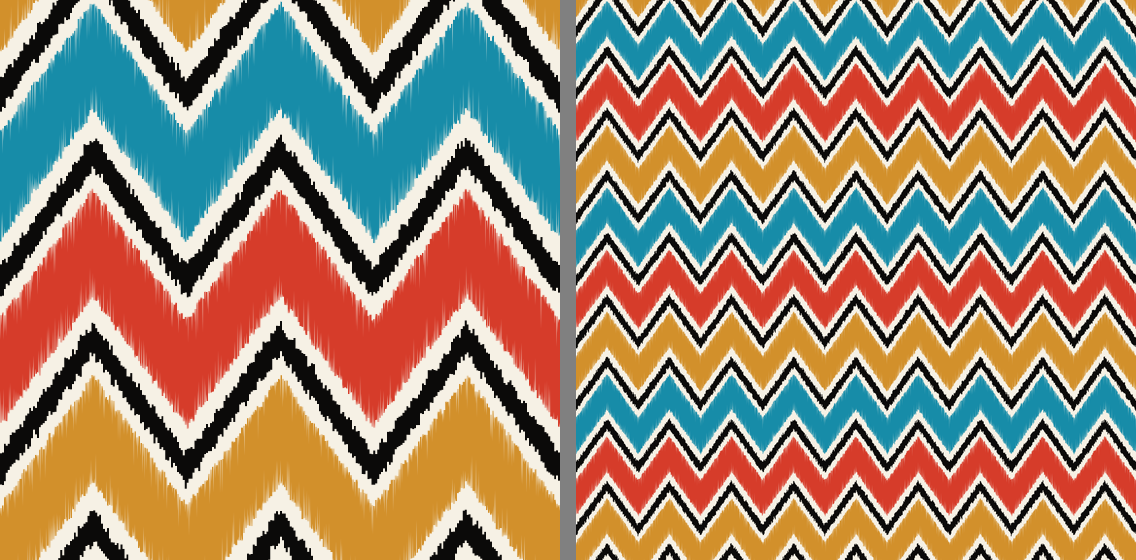
Left, the tile; right, the same tile 3 across and 3 down.
A three.js fragment shader for this pattern:

```glsl
#define ZIGZAGS 3.0
#define BANDS 3.0
#define AMPLITUDE 0.234
#define THREADS 288.0
#define RAGGED 0.034
#define STREAK_LENGTH 0.18
#define STREAK_OPACITY 0.6
#define CREAM vec3(0.965, 0.945, 0.898)
#define BLACK vec3(0.045, 0.04, 0.035)
#define BLUE vec3(0.09, 0.55, 0.66)
#define RED vec3(0.84, 0.235, 0.165)
#define GOLD vec3(0.825, 0.565, 0.17)

varying vec2 vUv;

float hash(float index, float seed) {
  return fract(sin(index * 12.9898 + seed * 78.233) * 43758.55);
}

// One-dimensional gradient noise that wraps after a whole number of cells
float gradientNoise(float x, float period, float seed) {
  float cell = floor(x);
  float f = x - cell;
  float left = hash(mod(cell, period), seed) * 2.0 - 1.0;
  float right = hash(mod(cell + 1.0, period), seed) * 2.0 - 1.0;
  return mix(left * f, right * (f - 1.0), f * f * (3.0 - 2.0 * f));
}

// Uneven end of a dyed thread
float fray(float thread, float seed) {
  float wave = gradientNoise((thread + 0.5) * 0.375, THREADS * 0.375, seed);
  return RAGGED * (wave + hash(thread, seed + 0.37) - 0.5);
}

// Pale hairline that fades with depth into the colour
float streak(float depth, float strand, float seed) {
  float reach = STREAK_LENGTH * pow(hash(strand, seed + 0.61), 3.0);
  return STREAK_OPACITY * clamp(1.0 - depth / (reach + 0.002), 0.0, 1.0);
}

float span(float v, float low, float high, float blur) {
  return clamp((v - low) / blur + 0.5, 0.0, 1.0)
       * clamp((high - v) / blur + 0.5, 0.0, 1.0);
}

vec3 ikat(vec2 p, float blur) {
  // Threads step along the zigzag
  float column = floor(p.x * THREADS);
  float thread = mod(column, THREADS);
  float strand = mod(floor(p.x * THREADS * 2.0), THREADS * 2.0);
  float zigzag = abs(fract((column + 0.5) / THREADS * ZIGZAGS) - 0.5) * 2.0;

  // Each band runs downward from the middle of a cream gap
  float down = (0.996 - p.y - AMPLITUDE * zigzag) * BANDS + 0.055;
  float band = mod(floor(down), BANDS);
  float v = fract(down);
  float seed = band * 4.0 + 1.0;

  // Wide coloured stripe with streaked edges
  float top = 0.055 + fray(thread, seed);
  float bottom = 0.63 + fray(thread, seed + 1.0);
  vec3 dye = band < 0.5 ? BLUE : (band < 1.5 ? RED : GOLD);
  float pale = max(streak(v - top, strand, seed),
                   streak(bottom - v, strand, seed + 1.0));
  vec3 color = mix(CREAM, mix(dye, CREAM, pale), span(v, top, bottom, blur));

  // Narrow black stripe
  float blackTop = 0.775 + 1.3 * fray(thread, seed + 2.0);
  float blackBottom = 0.937 + 1.3 * fray(thread, seed + 3.0);
  return mix(color, BLACK, span(v, blackTop, blackBottom, blur));
}

void main() {
  vec2 pixel = fwidth(vUv);
  float blur = max(pixel.y * BANDS, 0.0001);

  // Average across the pixel to smooth the thread sides
  vec3 color = vec3(0.0);
  for (int i = 0; i < 4; i++) {
    float shift = (float(i) + 0.5) / 4.0 - 0.5;
    color += ikat(vUv + vec2(shift * pixel.x, 0.0), blur);
  }
  gl_FragColor = vec4(color / 4.0, 1.0);
}
```
